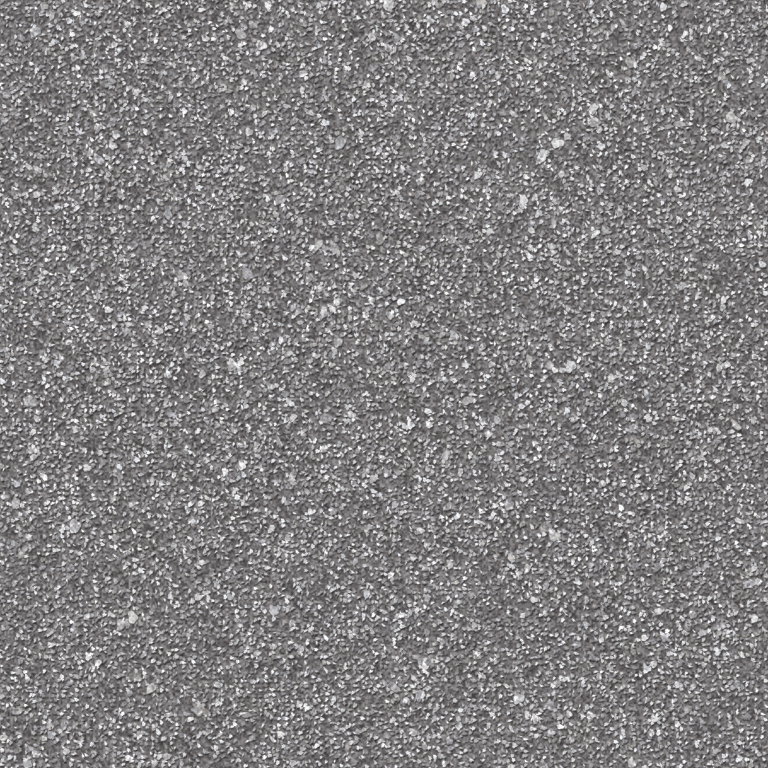
This texture is drawn by a WebGL 1 fragment shader. Its source:

```glsl
precision highp float;
// Fine grey asphalt: a dark, mottled binder strewn with small pale stone chips.
// Three grids of jittered, rotated, irregular chips are layered by size; each
// chip casts a short shadow on the binder, and fine noise roughens everything.

uniform vec2 u_resolution;

const vec3 BINDER = vec3(0.444, 0.430, 0.433);
const vec3 CHIP_DULL = vec3(0.550, 0.541, 0.543);
const vec3 CHIP_PALE = vec3(0.960, 0.960, 0.962);
const vec3 COOL_TINT = vec3(-0.012, -0.003, 0.016);

const float FINE_CELLS = 164.0;    // grid cells per canvas height
const float MEDIUM_CELLS = 98.0;
const float LARGE_CELLS = 60.0;
const float FINE_DENSITY = 0.74;   // share of cells that hold a chip
const float MEDIUM_DENSITY = 0.12;
const float LARGE_DENSITY = 0.025;

const float EDGE_SOFTNESS = 0.0012;
const vec2 SHADOW_SHIFT = vec2(0.0007, -0.0019);
const float SHADOW_DEPTH = 0.34;
const float PALE_BIAS = 1.25;      // higher leaves fewer bright chips
const float CLUMPING = 0.22;
const float MOTTLE = 0.22;
const float GRAIN = 0.20;
const float CHIP_GRAIN = 0.22;

vec2 hash2(vec2 p) {
    vec3 q = fract(p.xyx * vec3(0.1031, 0.1030, 0.0973));
    q += dot(q, q.yzx + 33.33);
    return fract((q.xx + q.yz) * q.zy);
}

float valueNoise(vec2 p) {
    vec2 cell = floor(p);
    vec2 f = fract(p);
    f = f * f * (3.0 - 2.0 * f);
    float low = mix(hash2(cell).x, hash2(cell + vec2(1.0, 0.0)).x, f.x);
    float high = mix(hash2(cell + vec2(0.0, 1.0)).x, hash2(cell + 1.0).x, f.x);
    return mix(low, high, f.y);
}

// Approximate distance to a stone outline with uneven corners
float chipDistance(vec2 p, vec2 halfSize, float phase) {
    vec2 q = p / halfSize;
    float angle = atan(q.y, q.x + 1e-5);
    float outline = 1.0 + 0.11 * cos(3.0 * angle + phase)
                        + 0.07 * cos(5.0 * angle - 2.0 * phase);
    return (length(q) - outline) * halfSize.y;
}

// Paints one size of chip over stone (rgb, coverage) and deepens the shadow
void addChips(vec2 p, float cells, float density, float seed,
              inout vec4 stone, inout float shadow) {
    vec2 gridPos = p * cells;
    vec2 home = floor(gridPos);
    float soft = max(EDGE_SOFTNESS, 0.6 / u_resolution.y) * cells;
    for (int j = -1; j <= 1; j++) {
        for (int i = -1; i <= 1; i++) {
            vec2 cell = home + vec2(float(i), float(j));
            vec2 place = hash2(cell + seed);
            vec2 form = hash2(cell + seed + 57.3);
            vec2 kind = hash2(cell + seed + 113.7);
            vec2 look = hash2(cell + seed + 191.1);

            float clump = valueNoise(cell / cells * 24.0 + seed) - 0.5;
            if (kind.x > density * (1.0 + 2.0 * CLUMPING * clump)) continue;

            float turn = 6.2832 * kind.y;
            float c = cos(turn);
            float s = sin(turn);
            mat2 spin = mat2(c, -s, s, c);
            float halfLength = mix(0.36, 0.58, form.x);
            vec2 halfSize = halfLength * vec2(1.0, mix(0.45, 0.85, form.y));
            vec2 offset = gridPos - cell - mix(vec2(0.1), vec2(0.9), place);
            vec2 shadowOffset = offset - SHADOW_SHIFT * cells;

            float body = chipDistance(spin * offset, halfSize, turn * 3.0);
            float shade = chipDistance(spin * shadowOffset, halfSize, turn * 3.0);

            float cover = 1.0 - smoothstep(-soft, soft, body);
            shadow = max(shadow, 1.0 - smoothstep(-soft, soft, shade));

            vec3 tone = mix(CHIP_DULL, CHIP_PALE, pow(look.x, PALE_BIAS));
            tone += COOL_TINT * (1.6 * look.y - 0.6);
            stone.rgb = mix(stone.rgb, tone, cover);
            stone.a = max(stone.a, cover);
        }
    }
}

void main() {
    vec2 p = gl_FragCoord.xy / u_resolution.y;

    // Binder: broad drift, mottling and fine grain
    float mottle = valueNoise(p * 260.0 + 11.0) - 0.5;
    float grain = valueNoise(p * 450.0 + 71.0) - 0.5;
    float drift = valueNoise(p * 9.0 + 5.0) - 0.5;
    vec3 ground = BINDER + MOTTLE * mottle + GRAIN * grain + 0.015 * drift;

    // Chips, large to small, so that fine ones break up the coarse ones
    vec4 stone = vec4(CHIP_DULL, 0.0);
    float shadow = 0.0;
    addChips(p, LARGE_CELLS, LARGE_DENSITY, 607.0, stone, shadow);
    addChips(p, MEDIUM_CELLS, MEDIUM_DENSITY, 301.0, stone, shadow);
    addChips(p, FINE_CELLS, FINE_DENSITY, 3.0, stone, shadow);
    stone.rgb += CHIP_GRAIN * grain + 0.4 * MOTTLE * mottle;

    ground *= 1.0 - SHADOW_DEPTH * shadow;
    vec3 color = mix(ground, stone.rgb, stone.a);
    gl_FragColor = vec4(clamp(color, 0.0, 1.0), 1.0);
}
```
